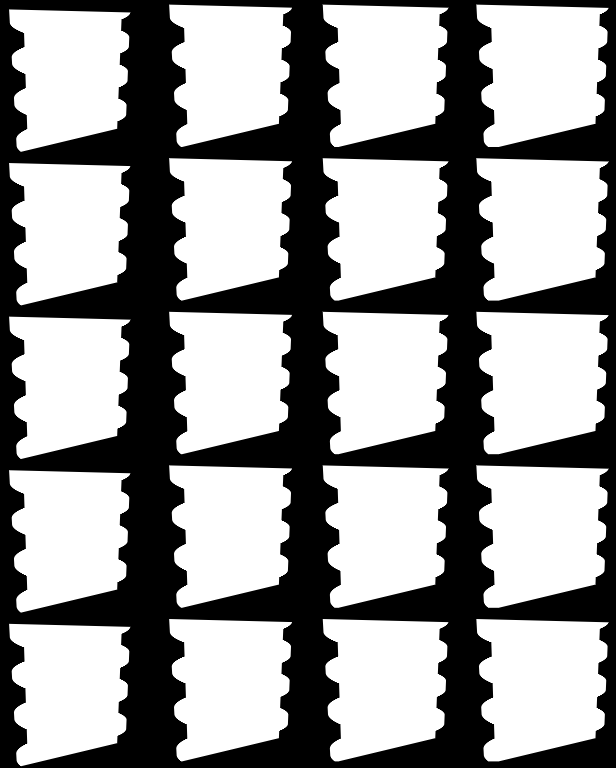
Write a Shadertoy shader that draws this pattern.

```glsl
// Grid of white slanted tiles with scalloped sides on black, drifting by column.

const float ROWS = 5.0;
const vec3 INK = vec3(0.0);
const vec3 PAPER = vec3(1.0);

// Drift of each column, in cells
const vec4 LEFT_DRIFT = vec4(-0.042, 0.0, 0.0, 0.0);
const vec4 RIGHT_DRIFT = vec4(-0.053, 0.0, 0.018, 0.061);
const vec4 DROP = vec4(0.0325, 0.0, 0.0, 0.0);

// Left side: x at the top, lean, notch depth and its taper
const float LEFT_X = 0.0996;
const float LEFT_LEAN = 0.055;
const float LEFT_DEPTH = 0.093;
const float LEFT_TAPER = 0.022;
const float LEFT_PLAIN = 0.096;   // height of the unnotched top

// Right side
const float RIGHT_X = 0.903;
const float RIGHT_LEAN = 0.04;
const float RIGHT_DEPTH = 0.055;

// Notches: first centre, period, half height, ramp
const vec4 LEFT_NOTCH = vec4(0.228, 0.267, 0.0456, 0.068);
const vec4 RIGHT_NOTCH = vec4(0.130, 0.2214, 0.036, 0.0456);

// Top and bottom edges
const float TOP_Y = 0.0275;
const float TOP_SLOPE = 0.025;
const float BOTTOM_Y = 0.957;
const vec2 BOTTOM_CORNER = vec2(0.823, 0.804);
const float BOTTOM_SLOPE = 0.24;

// 1 inside a notch, easing to 0 on the rounded bump between notches
float notchWave(float y, vec4 notch) {
    float period = notch.y;
    float offset = abs(mod(y - notch.x + 0.5 * period, period) - 0.5 * period);
    float rise = clamp((offset - notch.z) / notch.w, 0.0, 1.0);
    return (1.0 - rise) * (1.0 - rise);
}

// Inner distance of one tile; p has y running down from the top of the cell
float tileDistance(vec2 p, float leftDrift, float rightDrift) {
    float leftWave = notchWave(max(p.y, LEFT_PLAIN), LEFT_NOTCH);
    float left = LEFT_X + leftDrift + LEFT_LEAN * p.y
               + (LEFT_DEPTH - LEFT_TAPER * p.y) * leftWave;
    float right = RIGHT_X + rightDrift - RIGHT_LEAN * p.y
                - RIGHT_DEPTH * notchWave(p.y, RIGHT_NOTCH);
    float top = TOP_Y + TOP_SLOPE * p.x;
    float slant = BOTTOM_CORNER.y
                + BOTTOM_SLOPE * (BOTTOM_CORNER.x + rightDrift - p.x);
    float sides = min(p.x - left, right - p.x);
    float ends = min(p.y - top, min(BOTTOM_Y, slant) - p.y);
    return min(sides, ends);
}

void mainImage(out vec4 fragColor, in vec2 fragCoord) {
    // Square cells
    vec2 grid = fragCoord / iResolution.y * ROWS;
    int column = clamp(int(floor(grid.x)), 0, 3);
    vec2 cell = vec2(fract(grid.x), 1.0 - fract(grid.y));
    cell.y -= DROP[column];

    // Smoothed fill
    float pixel = ROWS / iResolution.y;
    float d = tileDistance(cell, LEFT_DRIFT[column], RIGHT_DRIFT[column]);
    float fill = clamp(d / pixel + 0.5, 0.0, 1.0);
    fragColor = vec4(mix(INK, PAPER, fill), 1.0);
}
```
